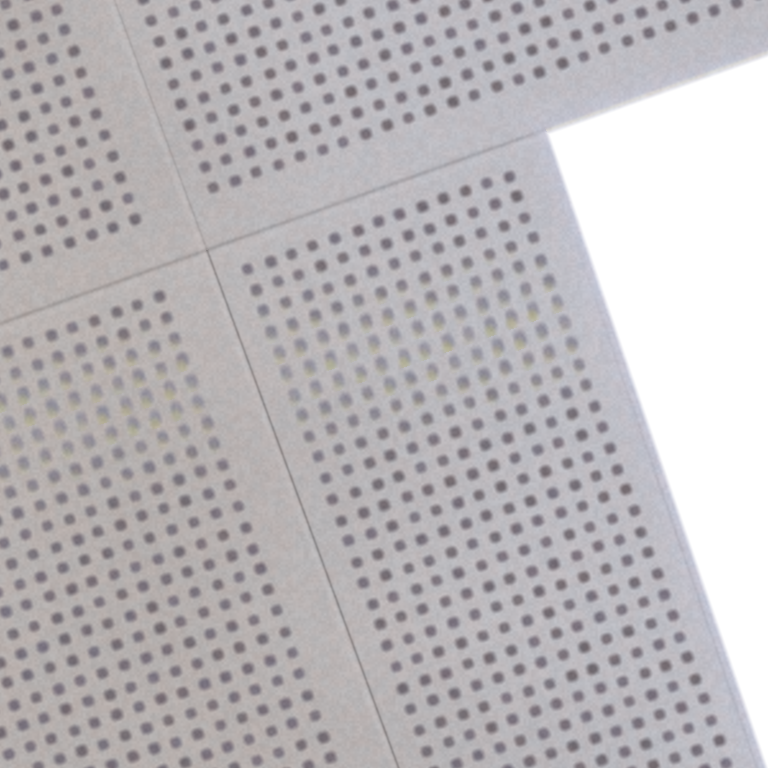
Give the GLSL for this texture, as a WebGL 1 fragment shader.

```glsl
precision highp float;
// Tilted perforated ceiling panels with shadowed seams, beside a glowing light.
uniform vec2 u_resolution;

float hash(vec2 p) {
  vec3 q = fract(vec3(p.xyx) * 0.1031);
  q += dot(q, q.yzx + 33.33);
  return fract((q.x + q.y) * q.z);
}

float noise(vec2 p) {
  vec2 i = floor(p), f = fract(p);
  f = f * f * (3.0 - 2.0 * f);
  return mix(mix(hash(i), hash(i + vec2(1, 0)), f.x),
             mix(hash(i + vec2(0, 1)), hash(i + vec2(1, 1)), f.x), f.y);
}

// Soft line profile of a given half width
float line(float d, float width) {
  return exp(-d * d / (width * width));
}

// Slightly squared distance from a hole centre
float holeRadius(vec2 f) {
  vec2 s = f * f;
  return pow(dot(s, s) + s.x * s.y, 0.25);
}

void main() {
  vec2 uv = gl_FragCoord.xy / u_resolution;
  vec2 p = vec2(uv.x, 1.0 - uv.y);

  // Panel axes, in hole pitches from the crossing of the seams
  vec2 q = p - vec2(0.2695, 0.3255);
  vec2 grid = vec2(dot(q, vec2(31.13, -11.52)), dot(q, vec2(11.52, 32.4)));
  vec2 side = step(0.0, grid);

  // Painted board: warm at lower left, cooler toward the light
  vec3 color = mix(vec3(0.715, 0.692, 0.685), vec3(0.74, 0.735, 0.758),
                   smoothstep(0.05, 0.75, p.x - 0.35 * p.y + 0.15));
  color *= 0.985 + 0.03 * noise(p * 5.0);

  // Seams: a narrow groove one way, a softer one the other
  float across = grid.x / 33.2, down = grid.y / 34.4;
  color -= line(across, 0.0019) * mix(0.055, 0.15, side.y);
  color += 0.025 * line(across + 0.006, 0.004);
  color -= 0.085 * line(down, 0.003) * smoothstep(0.73, 0.67, p.x);
  color += 0.015 * line(down - 0.008, 0.005);

  // Each panel counts its holes outward from its own first hole
  vec2 first = mix(mix(vec2(-2.45, -2.39), vec2(1.17, -2.525), side.x),
                   mix(vec2(-2.61, 1.28), vec2(1.38, 1.416), side.x), side.y);
  vec2 outward = 2.0 * side - 1.0;
  vec2 n = (grid - first) * outward;
  vec2 cell = floor(n + 0.5);
  float present = step(-0.5, min(cell.x, cell.y));
  if (side.x * side.y > 0.5) present *= step(cell.x, 12.5);

  // A blurred band stretches the holes and fringes them with colour
  vec2 id = cell + 41.0 * side + 7.0;
  float vary = hash(id);
  float blur = side.y * line(p.y - 0.56 + 0.2 * p.x, 0.085);
  vec2 f = (n - cell) * outward;
  f += 0.09 * (vec2(hash(id + 19.7), hash(id + 53.1)) - 0.5);
  f.y *= 1.0 - 0.25 * blur;
  float size = 0.31 + 0.04 * vary;
  float hole = present * smoothstep(size + 0.04, 0.1, holeRadius(f));
  vec3 holeColor = mix(vec3(0.44, 0.41, 0.43), vec3(0.47, 0.44, 0.49),
                       hash(id + 83.0));
  holeColor = mix(holeColor, vec3(0.53, 0.52, 0.58), blur);
  color = mix(color, holeColor, hole * (0.86 + 0.14 * vary - 0.22 * blur));
  float fringe = smoothstep(0.36, 0.05, length(f + vec2(0.12, -0.22)));
  color = mix(color, vec3(0.7, 0.69, 0.55),
              present * fringe * blur * (0.2 + 0.55 * hash(id + 11.0)));

  // Sensor grain at two scales, with a trace of colour
  float grain = noise(p * 300.0) + 0.7 * noise(p * 130.0 + 9.0) - 0.85;
  color += 0.035 * grain;
  color += 0.02 * (noise(p * 90.0 + 31.0) - 0.5) * vec3(1.0, -0.3, -0.8);

  // Light: two straight edges, a cool halo, a pale rim and the white face
  vec2 c = p - vec2(0.7123, 0.1732);
  float leftEdge = (c.x - 0.345 * c.y) / 1.058;
  float topEdge = (c.y + 0.353 * c.x) / 1.06;
  float light = min(leftEdge, topEdge);
  float lower = smoothstep(0.0, 0.5, c.y);
  color += vec3(0.025, 0.035, 0.075) * exp(min(light, 0.0) / 0.018);
  color -= 0.04 * lower * line(leftEdge + 0.011, 0.0025);
  color += vec3(0.08, 0.07, 0.01) * line(topEdge + 0.003, 0.003) * step(0.0, leftEdge);
  color = mix(color, vec3(1.0), smoothstep(-0.004, 0.004, light));

  gl_FragColor = vec4(clamp(color, 0.0, 1.0), 1.0);
}
```
